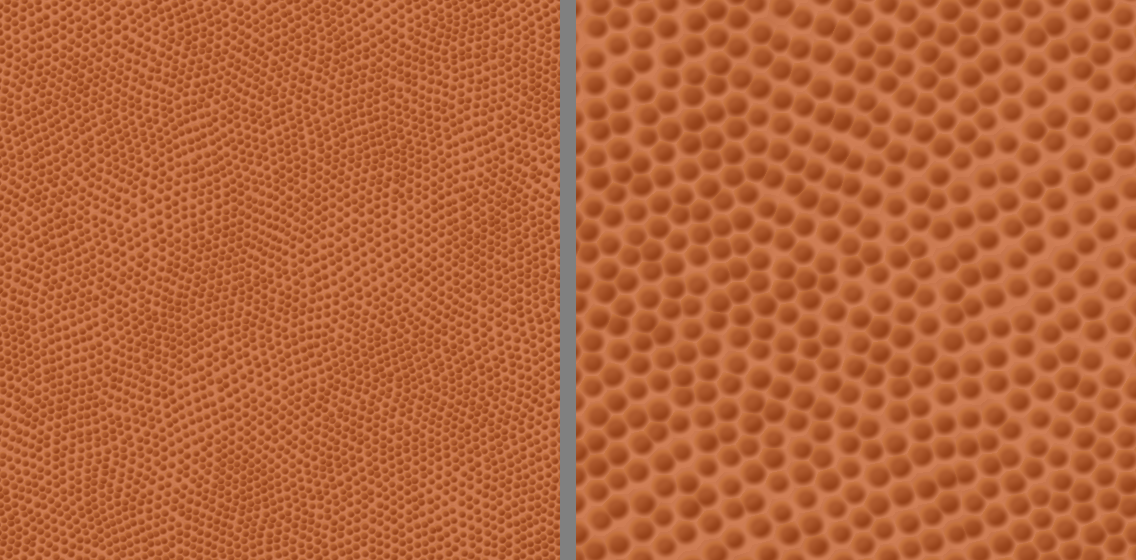
Left, the full canvas; right, a detail of the centre.
A Shadertoy shader for this texture:

```glsl
// Pebbled orange leather: staggered columns of soft dark bumps that bend and wander.

const float BUMPS_ACROSS = 64.0;
const float BUMP_RADIUS = 0.35;
const float JITTER = 0.13;
const float COLUMN_WIDTH = 0.866;
const vec2 LIGHT_DIR = vec2(-0.6, 0.8);

const vec3 BUMP_SHADE = vec3(0.585, 0.255, 0.095);
const vec3 BUMP_LIT   = vec3(0.680, 0.350, 0.180);
const vec3 GROUND     = vec3(0.740, 0.420, 0.260);
const vec3 GROUND_PALE = vec3(0.810, 0.490, 0.330);
const vec3 RIM_ORANGE = vec3(0.780, 0.455, 0.235);

vec2 hash2(vec2 p) {
    vec3 q = fract(p.xyx * vec3(0.1031, 0.1030, 0.0973));
    q += dot(q, q.yzx + 33.33);
    return fract((q.xx + q.yz) * q.zy);
}

float gradientDot(vec2 cell, vec2 offset, vec2 local) {
    float angle = 6.2832 * hash2(cell + offset).x;
    return dot(vec2(cos(angle), sin(angle)), local - offset);
}

float gradientNoise(vec2 p) {
    vec2 cell = floor(p), f = p - cell;
    vec2 u = f * f * f * (f * (f * 6.0 - 15.0) + 10.0);
    float low = mix(gradientDot(cell, vec2(0, 0), f), gradientDot(cell, vec2(1, 0), f), u.x);
    float high = mix(gradientDot(cell, vec2(0, 1), f), gradientDot(cell, vec2(1, 1), f), u.x);
    return mix(low, high, u.y);
}

// Two crossed shears curve the columns while keeping their density nearly even.
vec2 bend(vec2 p, float wavelength, float amount) {
    vec2 across = vec2(1.0, 0.45) / wavelength;
    p.y += amount * gradientNoise(p * across + 37.0);
    p.x += 0.8 * amount * gradientNoise(p * across.yx + 91.0);
    return p;
}

// Local stretch of the bend, used to keep the bumps round.
mat2 bendStretch(vec2 p, vec2 bent, float wavelength, float amount) {
    const float STEP = 0.1;
    vec2 alongX = bend(p + vec2(STEP, 0), wavelength, amount) - bent;
    vec2 alongY = bend(p + vec2(0, STEP), wavelength, amount) - bent;
    return mat2(alongX / STEP, alongY / STEP);
}

// Offset from the nearest bump centre (xy) and signed distance to its edge (z).
vec3 nearestBump(vec2 p, mat2 unstretch, float radius, float jitter) {
    float column = p.x / COLUMN_WIDTH;
    vec2 base = floor(vec2(column, p.y - 0.5 * column));
    vec3 nearest = vec3(0, 0, 9);
    for (int j = -1; j <= 2; j++) {
        for (int i = -1; i <= 2; i++) {
            vec2 cell = base + vec2(i, j);
            vec2 random = hash2(cell + 300.0);
            vec2 centre = vec2(cell.x * COLUMN_WIDTH, cell.y + 0.5 * cell.x);
            centre += jitter * (2.0 * random - 1.0);
            vec2 offset = unstretch * (p - centre);
            float size = radius * mix(0.92, 1.08, hash2(cell + 700.0).y);
            float edge = length(offset * vec2(0.97, 1.03)) - size;
            if (edge < nearest.z) nearest = vec3(offset, edge);
        }
    }
    return nearest;
}

vec3 leatherColor(vec3 bump, float grain, float softness) {
    float side = dot(bump.xy, LIGHT_DIR) / max(length(bump.xy), 0.001);
    float facing = dot(bump.xy, LIGHT_DIR) / BUMP_RADIUS;

    // Ground: pale between bumps, with an orange rim on the lit side.
    float pale = smoothstep(0.02, 0.2, bump.z) * 0.6 - 0.2 * side + 0.2 + grain;
    vec3 ground = mix(GROUND, GROUND_PALE, clamp(pale, 0.0, 1.0));
    float rim = smoothstep(0.0, 0.7, side) * (1.0 - smoothstep(0.08, 0.22, bump.z));
    ground = mix(ground, RIM_ORANGE, 0.85 * rim);

    // Bump: darkens away from the light.
    float lit = smoothstep(-0.85, 0.65, facing + grain);
    vec3 dome = mix(BUMP_SHADE, BUMP_LIT, lit);
    return mix(dome, ground, smoothstep(-softness, softness, bump.z));
}

void mainImage(out vec4 fragColor, in vec2 fragCoord) {
    float scale = BUMPS_ACROSS / iResolution.y;
    vec2 p = fragCoord * scale;

    const float WAVELENGTH = 8.0;
    const float AMOUNT = 1.8;
    vec2 bent = bend(p, WAVELENGTH, AMOUNT);
    mat2 unstretch = inverse(bendStretch(p, bent, WAVELENGTH, AMOUNT));
    vec3 bump = nearestBump(bent, unstretch, BUMP_RADIUS, JITTER);

    float grain = 0.5 * gradientNoise(p * 1.3) + 0.2 * gradientNoise(p * 0.35 + 50.0);
    float softness = max(0.14, 0.75 * scale);
    fragColor = vec4(leatherColor(bump, grain, softness), 1.0);
}
```
